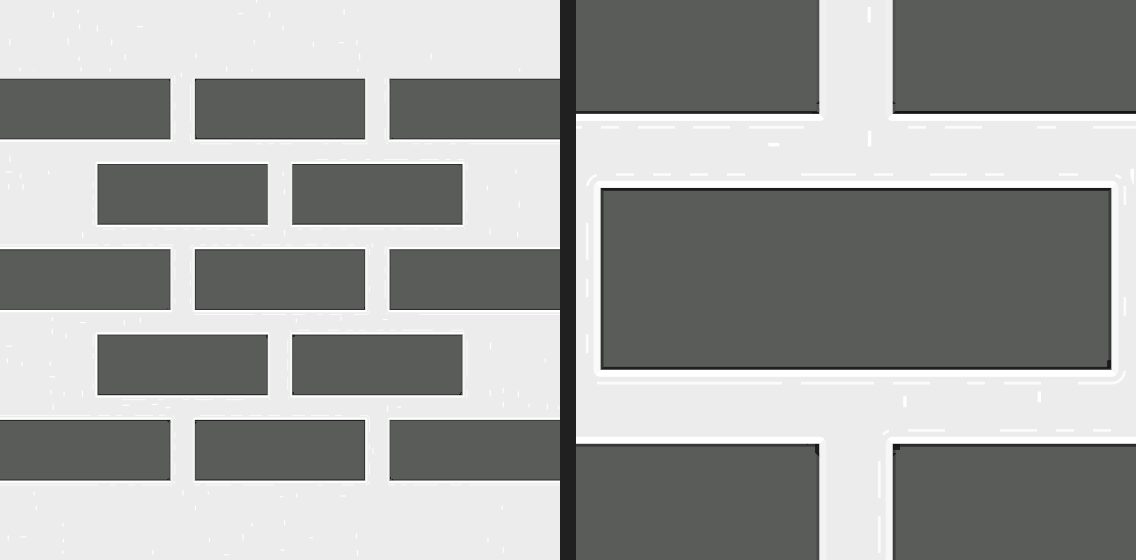
Left, the full canvas; right, a detail of the centre.
Write a three.js fragment shader that draws this pattern.

```glsl
varying vec2 vUv;

const vec3 GROUND = vec3(0.927);
const vec3 BRICK = vec3(0.35, 0.36, 0.35);
const vec3 RIM = vec3(0.06, 0.065, 0.06);
const vec3 HALO = vec3(1.0);

const vec2 CENTER = vec2(0.5, 0.5007);
const vec2 PITCH = vec2(0.3477, 0.1523);
const vec2 HALF_BRICK = vec2(0.1520, 0.0541);
const float LAST_ROW = 2.0;           // rows run from -2 to 2
const float LAST_COLUMN = 1.0;        // full rows hold columns -1 to 1

const float RIM_WIDTH = 0.0017;
const float HALO_WIDTH = 0.0042;
const vec2 ECHO = vec2(0.0072, 0.0088); // inner and outer edge of the broken line
const float ECHO_DASH = 0.011;
const float CHIP = 0.0022;
const float CHIP_REACH = 0.0078;
const float SPECK_CELL = 0.026;
const float SPECK_PATCH = 0.13;
const float SPECK_DENSITY = 0.2;
const vec2 SPECK_HALF = vec2(0.0010, 0.0058);

float hash(vec2 p) {
  return fract(sin(dot(p, vec2(12.9898, 78.233)) + 1.7) * 43758.5453);
}

// Smoothed share of a pixel lying where x < 0
float cover(float x, float px) {
  return clamp(0.5 - x / px, 0.0, 1.0);
}

float stripe(float x, float lo, float hi, float px) {
  return cover(x - hi, px) - cover(x - lo, px);
}

float boxDistance(vec2 e) {
  return length(max(e, 0.0)) + min(max(e.x, e.y), 0.0);
}

// Short, mostly upright dashes gathered in loose patches
float specks(vec2 p, float px) {
  vec2 cell = floor(p / SPECK_CELL);
  float patchy = step(0.45, hash(floor(p / SPECK_PATCH) + 31.0));
  float present = step(hash(cell), SPECK_DENSITY * patchy);
  vec2 jitter = vec2(hash(cell + 5.3), hash(cell + 9.1));
  vec2 q = p - (cell + 0.3 + 0.4 * jitter) * SPECK_CELL;
  q = hash(cell + 14.7) < 0.2 ? q.yx : q;
  vec2 size = SPECK_HALF * vec2(1.0, mix(0.5, 1.0, jitter.x));
  return present * stripe(q.x, -size.x, size.x, px) * stripe(q.y, -size.y, size.y, px);
}

void main() {
  float px = fwidth(vUv.x);
  vec2 p = vUv - CENTER;

  // Nearest brick; alternate rows shift by half and hold one brick fewer
  float row = clamp(floor(p.y / PITCH.y + 0.5), -LAST_ROW, LAST_ROW);
  float shift = 0.5 * mod(row, 2.0);
  float limit = LAST_COLUMN - shift;
  float column = clamp(floor(p.x / PITCH.x - shift + 0.5) + shift, -limit, limit);
  vec2 id = vec2(column, row);
  vec2 q = p - id * PITCH;

  // End bricks of full rows run off the canvas
  if (abs(column) > 0.9) q.x = column * min(q.x * column, 0.0);

  vec2 e = abs(q) - HALF_BRICK;
  float d = boxDistance(e);
  bool upright = e.x > e.y;
  vec2 side = upright ? vec2(sign(q.x), 0.0) : vec2(0.0, sign(q.y));
  float along = upright ? q.y : q.x;
  float wear = hash(id * 3.7 + side * 1.3);

  // Pale ground with scattered marks
  vec3 color = mix(GROUND, HALO, specks(vUv, px) * smoothstep(0.012, 0.014, d));

  // Halo next to the brick and a broken line further out
  float strength = upright ? mix(0.15, 0.9, wear) : 1.0;
  if (row > LAST_ROW - 0.5 && side.y > 0.5) strength = 0.0;
  float halo = strength * stripe(d, 0.0, HALO_WIDTH, px);
  float dash = step(0.5, hash(vec2(floor(along / ECHO_DASH), wear * 17.0)));
  float echo = dash * step(0.35, wear) * step(0.01, strength);
  halo = max(halo, 0.8 * echo * stripe(d, ECHO.x, ECHO.y, px));
  color = mix(color, HALO, halo);

  // Brick, uneven dark rim and chipped corners
  vec3 face = BRICK;
  float rim = upright ? mix(0.1, 0.65, wear) : mix(0.45, 1.0, wear);
  face = mix(face, RIM, rim * cover(-d - RIM_WIDTH, px));
  float corner = step(0.35, hash(id * 2.3 + sign(q)));
  float chip = step(0.7, hash(floor(q / CHIP) + id * 7.0));
  float reach = cover(-e.x - e.y - CHIP_REACH, px);
  face = mix(face, RIM, 0.8 * corner * chip * reach);
  color = mix(color, face, cover(d, px));

  gl_FragColor = vec4(color, 1.0);
}
```
